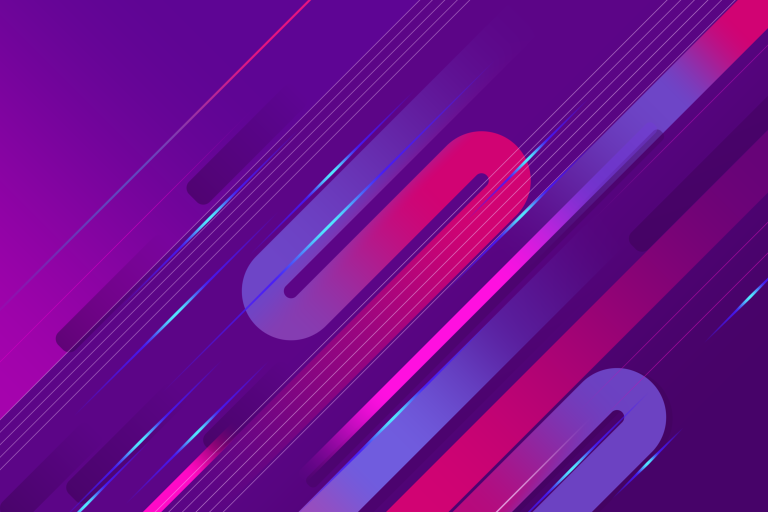
Give the GLSL for this background, as a Shadertoy shader.

```glsl
const vec3 CRIMSON = vec3(0.82, 0.01, 0.45);
const vec3 VIOLET = vec3(0.43, 0.27, 0.78);
const vec3 MAGENTA = vec3(1.0, 0.06, 0.88);
const vec3 SHADE = vec3(0.25, 0.01, 0.36);

// Blend a shape over the colour, with an antialiased edge
void paint(inout vec3 col, vec3 ink, float dist, float alpha) {
    float aa = 1.0 / iResolution.y;
    col = mix(col, ink, alpha * smoothstep(aa, -aa, dist));
}

float band(float across, float centre, float halfWidth) {
    return abs(across - centre) - halfWidth;
}

float roundBox(vec2 p, vec2 size, float r) {
    vec2 d = abs(p) - size + r;
    return length(max(d, 0.0)) + min(max(d.x, d.y), 0.0) - r;
}

// U-turn ribbon whose two arms open toward +x
float hook(vec2 p) {
    float ring = p.x > 0.0 ? abs(p.y) : length(p);
    return abs(ring - 0.078) - 0.058;
}

// Evenly spaced hairlines
float hairlines(float across, float start, float gap, float count) {
    float k = clamp(round((across - start) / gap), 0.0, count - 1.0);
    return band(across, start + k * gap, 0.001);
}

void mainImage(out vec4 fragColor, in vec2 fragCoord) {
    // Diagonal frame: s runs up-right, c runs down-right
    vec2 uv = fragCoord / iResolution.y;
    vec2 q = vec2(uv.x + uv.y - 1.0, uv.x - uv.y + 1.0);
    float s = q.x, c = q.y;

    // Backdrop and the brighter corner panel
    vec3 col = mix(vec3(0.36, 0.02, 0.53), vec3(0.28, 0.01, 0.41), smoothstep(1.2, 2.2, c));
    vec3 panel = mix(vec3(0.65, 0.01, 0.68), vec3(0.37, 0.02, 0.58), smoothstep(-0.85, 0.35, s));
    paint(col, panel, c - 0.82, 1.0);

    // Dark slabs: start, centre, half width, length
    vec4 slabs[6] = vec4[6](
        vec4(-0.01, 0.764, 0.040, 0.42), vec4(-0.56, 0.797, 0.034, 0.42),
        vec4(-0.47, 1.281, 0.032, 0.32), vec4(-0.83, 1.113, 0.039, 0.42),
        vec4(-1.00, 1.025, 0.040, 0.35), vec4(0.755, 1.720, 0.033, 2.0));
    for (int i = 0; i < 6; i++) {
        vec4 b = slabs[i];
        float d = roundBox(q - vec2(b.x + 0.5 * b.w, b.y), vec2(0.5 * b.w, b.z), 0.025);
        paint(col, SHADE, d, 0.65 * clamp(1.0 - (s - b.x) / b.w, 0.0, 1.0));
    }

    // Upper ribbon folding twice
    float fold = s < 0.3
        ? min(hook(q - vec2(0.0, 1.137)), band(c, 1.371, 0.058))
        : min(hook(vec2(0.588 - s, c - 1.293)), band(c, 1.059, 0.058));
    float lower = smoothstep(1.07, 1.2, c);
    vec3 warm = mix(vec3(0.52, 0.24, 0.70), CRIMSON, smoothstep(-0.1, 0.5, s));
    warm = mix(warm, mix(vec3(0.62, 0.02, 0.50), CRIMSON, smoothstep(0.0, 0.55, s)), step(1.293, c));
    float foldAlpha = c < 1.137 ? 1.0 - smoothstep(0.0, 1.03, s) : 1.0;
    foldAlpha *= c > 1.293 ? smoothstep(-0.65, 0.2, s) : 1.0;
    paint(col, mix(VIOLET, warm, lower), fold, foldAlpha);
    paint(col, mix(vec3(1.0, 0.04, 0.78), CRIMSON, smoothstep(-0.58, -0.4, s)),
        band(c, 1.297, 0.018), 1.0 - smoothstep(-0.55, -0.36, s));

    // Corner band, blue band and red band
    paint(col, mix(VIOLET, CRIMSON, smoothstep(1.12, 1.4, s)),
        band(c, 1.498, 0.057), smoothstep(0.45, 1.1, s));
    vec3 blue = mix(vec3(0.60, 0.30, 0.74), vec3(0.44, 0.36, 0.87), smoothstep(-0.42, -0.2, s));
    blue = mix(blue, vec3(0.36, 0.15, 0.66), smoothstep(-0.1, 0.4, s));
    paint(col, SHADE, band(c, 1.71, 0.02), 0.3 - 0.3 * smoothstep(0.0, 0.7, s));
    paint(col, blue, band(c, 1.641, 0.058), 1.0 - smoothstep(0.15, 0.78, s));
    paint(col, mix(CRIMSON, vec3(0.40, 0.01, 0.47), smoothstep(-0.2, 1.25, s)),
        band(c, 1.815, 0.061), 1.0);

    // Lower ribbon with one fold
    float turn = hook(vec2(0.39 - s, c - 2.02));
    paint(col, SHADE, hook(vec2(0.40 - s, c - 2.035)), 0.5);
    vec3 upperArm = mix(vec3(0.74, 0.04, 0.49), VIOLET, smoothstep(-0.1, 0.45, s));
    paint(col, mix(upperArm, VIOLET, smoothstep(1.97, 2.05, c)), turn, 0.95);

    // Glowing rod
    vec3 rod = mix(MAGENTA, vec3(0.45, 0.22, 0.85), smoothstep(0.4, 0.85, s));
    float rodAlpha = smoothstep(-0.36, 0.0, s) * (1.0 - 0.6 * smoothstep(0.6, 1.05, s));
    paint(col, SHADE, roundBox(q - vec2(0.345, 1.55), vec2(0.69, 0.018), 0.015), 0.4);
    paint(col, rod, roundBox(q - vec2(0.345, 1.522), vec2(0.69, 0.018), 0.015), rodAlpha);

    // Hairlines
    vec3 pale = vec3(0.93, 0.75, 0.95);
    paint(col, pale, hairlines(c, 0.82, 0.0244, 5.0), 0.45);
    paint(col, pale, hairlines(c, 1.303, 0.0266, 6.0), 0.5);
    vec3 edge = mix(vec3(0.38, 0.28, 0.75), vec3(0.90, 0.08, 0.50), smoothstep(-0.1, 0.45, s));
    paint(col, edge, band(c, 0.605, 0.003), smoothstep(-0.75, -0.1, s));
    paint(col, vec3(0.80, 0.0, 0.75), band(c, 0.707, 0.001), 0.7 - 0.7 * smoothstep(-0.2, 0.3, s));
    paint(col, vec3(0.80, 0.05, 0.70), hairlines(c, 1.934, 0.06, 2.0), 0.6 * smoothstep(0.3, 0.6, s));
    paint(col, vec3(0.70, 0.05, 0.70), band(c, 1.588, 0.001), 0.6 * smoothstep(0.7, 1.1, s));
    paint(col, pale, band(c, 1.97, 0.002), 0.8 - 0.8 * smoothstep(0.0, 0.35, s));

    // Neon streaks: across, hot spot, half length
    vec3 streaks[13] = vec3[13](
        vec3(0.836, -0.02, 0.35), vec3(0.957, -0.27, 0.40), vec3(0.986, 0.31, 0.32),
        vec3(1.084, 0.20, 0.65), vec3(1.137, -0.59, 0.32), vec3(1.154, -0.82, 0.25),
        vec3(1.230, -0.46, 0.28), vec3(1.342, 0.72, 0.24), vec3(1.440, 0.60, 0.30),
        vec3(1.585, -0.05, 0.40), vec3(2.033, 0.20, 0.30), vec3(2.045, 0.885, 0.18),
        vec3(2.170, 0.36, 0.14));
    for (int i = 0; i < 13; i++) {
        vec3 k = streaks[i];
        float t = clamp(abs(s - k.y) / k.z, 0.0, 1.0);
        vec3 neon = mix(vec3(0.32, 0.90, 1.0), vec3(0.27, 0.10, 0.98), smoothstep(0.0, 0.35, t));
        paint(col, neon, band(c, k.x, 0.004 - 0.003 * t), 1.0 - t * t);
    }

    fragColor = vec4(col, 1.0);
}
```
